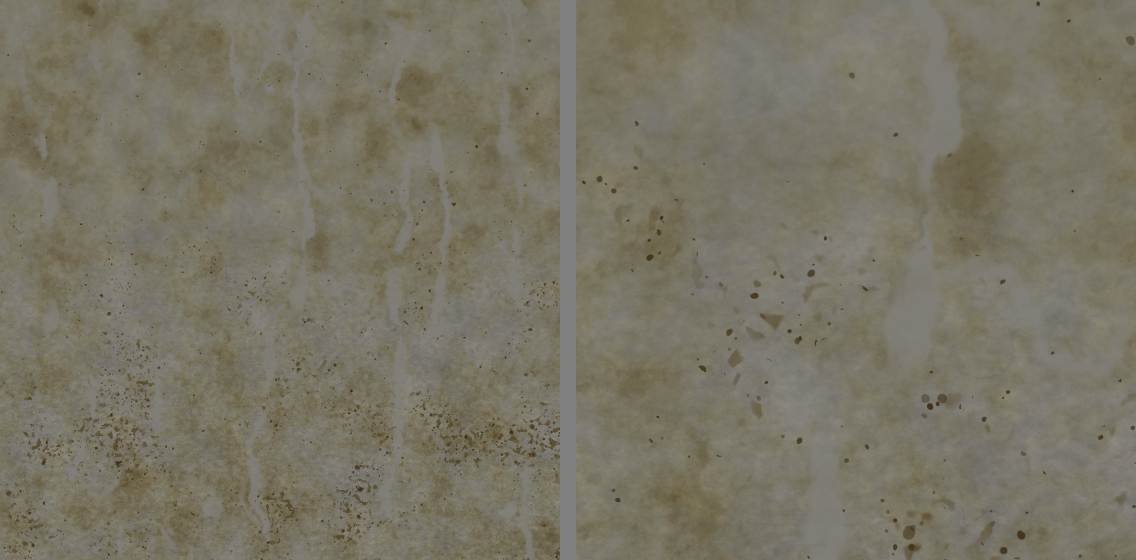
Left: the whole. Right: its middle third, enlarged.
A Shadertoy shader for this texture:

```glsl
// Stained tan stone with soft brown blotches, pale broken veins and dark specks.

vec2 hash2(vec2 p) {
    p = vec2(dot(p, vec2(127.1, 311.7)), dot(p, vec2(269.5, 183.3)));
    return fract(sin(p) * 43758.5);
}

float gradientNoise(vec2 p) {
    vec2 i = floor(p), f = fract(p);
    vec2 u = f * f * f * (f * (f * 6.0 - 15.0) + 10.0);
    float a = dot(hash2(i) * 2.0 - 1.0, f);
    float b = dot(hash2(i + vec2(1, 0)) * 2.0 - 1.0, f - vec2(1, 0));
    float c = dot(hash2(i + vec2(0, 1)) * 2.0 - 1.0, f - vec2(0, 1));
    float d = dot(hash2(i + 1.0) * 2.0 - 1.0, f - 1.0);
    return mix(mix(a, b, u.x), mix(c, d, u.x), u.y);
}

float fbm(vec2 p, float gain) {
    float sum = 0.0, amp = 1.0;
    for (int i = 0; i < 5; i++) {
        sum += amp * gradientNoise(p);
        p = mat2(1.6, 1.2, -1.2, 1.6) * p + 17.3;
        amp *= gain;
    }
    return sum;
}

// Freely jittered round spots; size and softness are fractions of a cell.
float scatter(vec2 p, float cells, float keep, float size, float soft) {
    p *= cells;
    float cover = 0.0;
    for (int y = -1; y <= 1; y++)
    for (int x = -1; x <= 1; x++) {
        vec2 id = floor(p) + vec2(x, y);
        vec2 trait = hash2(id + cells + 31.0);
        float radius = size * mix(0.35, 1.0, trait.x * trait.x);
        float d = length(p - id - hash2(id + cells));
        float spot = 1.0 - smoothstep(radius - soft, radius + soft, d);
        cover = max(cover, spot * step(trait.y, keep) * mix(0.4, 1.0, fract(trait.x * 7.0)));
    }
    return cover;
}

// Broken, ragged veins that mostly run down the canvas.
float veins(vec2 p) {
    float sum = 0.0;
    float ragged = 0.022 * fbm(p * vec2(14.0, 9.0) + 11.0, 0.65);
    for (int i = 0; i < 8; i++) {
        float k = float(i);
        vec2 r = hash2(vec2(k, 5.0));
        float x = (k + 0.2 + 0.6 * r.x) / 8.0 + (r.y - 0.5) * 0.15 * (p.y - 0.5);
        x += 0.07 * gradientNoise(vec2(p.y * 4.0, k * 9.7)) + ragged;
        float width = 0.006 + 0.022 * gradientNoise(p * vec2(12.0, 15.0) + k * 5.1);
        float present = smoothstep(0.0, 0.15, gradientNoise(vec2(p.y * 5.0 + r.x * 20.0, k * 7.9)));
        float line = 1.0 - smoothstep(width * 0.5, width + 0.004, abs(p.x - x));
        sum = max(sum, line * present * smoothstep(0.0, 0.004, width));
    }
    // Fine side branches
    float ridge = abs(gradientNoise(p * vec2(9.0, 6.0) + 60.0) + ragged * 4.0);
    float zone = smoothstep(0.05, 0.3, gradientNoise(p * 6.0 + 25.0));
    return max(sum, 0.8 * zone * (1.0 - smoothstep(0.01, 0.06, ridge)));
}

// Grey to brown stain colours.
vec3 stainRamp(float t) {
    vec3 c = mix(vec3(0.49, 0.48, 0.45), vec3(0.48, 0.47, 0.41), smoothstep(-1.5, -0.4, t));
    c = mix(c, vec3(0.47, 0.45, 0.37), smoothstep(-0.4, 0.4, t));
    c = mix(c, vec3(0.44, 0.41, 0.31), smoothstep(0.4, 1.3, t));
    return mix(c, vec3(0.38, 0.33, 0.21), smoothstep(1.4, 2.9, t));
}

void mainImage(out vec4 fragColor, in vec2 fragCoord) {
    vec2 uv = fragCoord / iResolution.y;
    float pixel = 1.0 / iResolution.y;
    float lower = 1.0 - smoothstep(0.2, 0.75, uv.y);
    vec2 warp = vec2(fbm(uv * 22.0, 0.6), fbm(uv * 22.0 + 50.0, 0.6));

    // Cloudy mottling, crisper toward the bottom
    float stain = 2.2 * fbm(uv * 6.0 + 3.0, 0.5);
    stain += 1.9 * fbm(uv * 17.0 + 35.0, 0.6);
    stain += 1.0 * fbm(uv * vec2(9.0, 3.0) + 70.0, 0.5);
    stain += mix(0.8, 1.7, lower) * fbm(uv * 55.0, 0.75);
    stain -= 0.05 + 0.15 * lower;

    // Soft brown blotches
    vec2 blotchUv = uv + warp * 0.012;
    float blotch = scatter(blotchUv, 8.0, 0.22, 0.26, 0.12)
                 + 0.8 * scatter(blotchUv + 0.37, 17.0, 0.2, 0.3, 0.16);
    stain += blotch * (1.4 + 1.5 * warp.x);
    vec3 color = stainRamp(stain);

    // Broad and fine changes of brightness
    color *= 1.0 + 0.1 * fbm(uv * 13.0 + 90.0, 0.65);
    color *= 1.0 + mix(0.04, 0.12, lower) * fbm(uv * vec2(80.0, 115.0), 0.75);

    // Pale veins, chips and thin dark threads
    vec2 chipUv = uv + warp * vec2(0.014, 0.018);
    float chip = scatter(chipUv, 7.0, 0.28, 0.16, 0.03);
    float rim = scatter(chipUv + vec2(-0.002, 0.002), 7.0, 0.28, 0.17, 0.03);
    color *= 1.0 - 0.06 * rim * (1.0 - chip);
    float pale = max(0.8 * veins(uv + warp * 0.006), 0.95 * chip);
    color = mix(color, vec3(0.505, 0.5, 0.48), pale);
    float thread = 1.0 - smoothstep(0.0, 0.03, abs(gradientNoise(uv * 13.0 + warp * 0.3)));
    color *= 1.0 - 0.08 * thread * smoothstep(0.15, 0.4, gradientNoise(uv * 8.0 + 30.0));

    // Ragged brown flecks, clustered and denser toward the bottom
    float cluster = smoothstep(-0.15, 0.55, fbm(uv * 7.0 + 120.0, 0.65));
    float density = cluster * mix(0.07, 0.6, lower) * (1.0 - 0.8 * pale);
    float fleck = smoothstep(0.2, 0.45, gradientNoise(uv * 110.0 + warp) + 0.3 * density);
    color = mix(color, vec3(0.34, 0.28, 0.15), 0.85 * fleck * min(1.0, 2.0 * density));

    // Small dark specks
    for (int i = 0; i < 4; i++) {
        float cells = 50.0 + 31.0 * float(i);
        vec2 p = uv + warp * 0.004 + float(i) * 0.213;
        float speck = scatter(p, cells, density * (0.25 + 0.12 * float(i)), 0.24, 0.8 * pixel * cells);
        color = mix(color, vec3(0.23, 0.17, 0.06), 0.9 * speck);
    }

    fragColor = vec4(color, 1.0);
}
```
